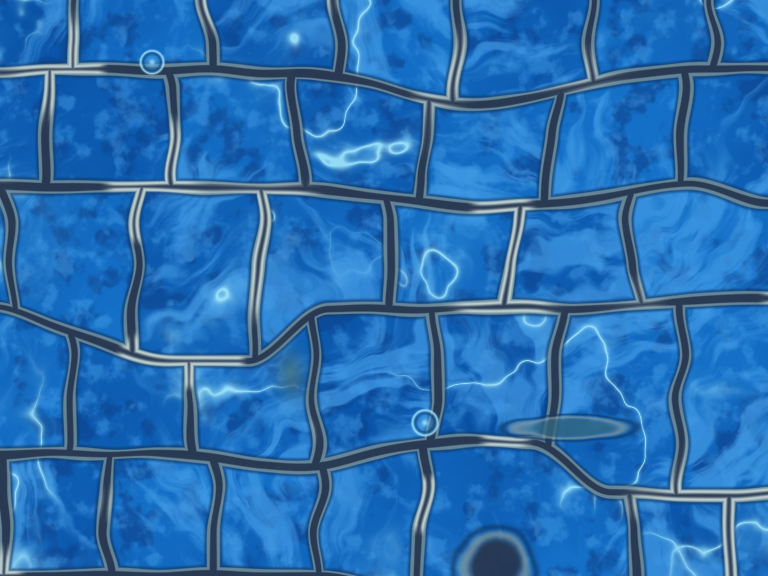
Reproduce this texture procedurally as a WebGL 2 fragment shader.

```glsl
#version 300 es
precision highp float;
// Wavy blue glass tiles in dark grout, seen through rippling sunlit water.
uniform vec2 u_resolution;
out vec4 outColor;

#define GROUT_HALF 0.0062
#define FRINGE 0.0052
#define SHADE 0.0075
#define LEAN 0.04
#define WOBBLE 0.024
#define MOTTLE 0.62
#define STREAKS 0.68
#define CAUSTICS 0.9

const vec3 DEEP = vec3(0.03, 0.31, 0.64);
const vec3 BLUE = vec3(0.08, 0.44, 0.78);
const vec3 SKY = vec3(0.27, 0.62, 0.91);
const vec3 FOAM = vec3(0.64, 0.91, 0.99);
const vec3 NAVY = vec3(0.05, 0.23, 0.43);
const vec3 SLATE = vec3(0.15, 0.21, 0.31);
const vec3 SAND = vec3(0.48, 0.58, 0.61);

// First joint and pitch of each row, from the top row down
const vec2 ROWS[5] = vec2[5](vec2(0.139, 0.2205), vec2(0.073, 0.222),
  vec2(0.016, 0.217), vec2(0.118, 0.2127), vec2(0.191, 0.1806));

float hash(vec2 p) {
  return fract(sin(dot(p, vec2(127.1, 311.7))) * 43758.5453);
}

float noise(vec2 p) {
  vec2 i = floor(p), f = fract(p);
  f = f * f * (3.0 - 2.0 * f);
  return mix(mix(hash(i), hash(i + vec2(1, 0)), f.x),
             mix(hash(i + vec2(0, 1)), hash(i + vec2(1, 1)), f.x), f.y);
}

float fbm(vec2 p) {
  float sum = 0.0, amp = 0.53;
  for (int i = 0; i < 4; i++) {
    sum += amp * noise(p);
    p = mat2(1.6, 1.2, -1.2, 1.6) * p + 7.3;
    amp *= 0.5;
  }
  return sum;
}

float bell(float x, float mid, float width) {
  x = (x - mid) / width;
  return exp(-x * x);
}

// Depth below the top edge of the grout line under row i - 1
float rowLine(int i, float x) {
  float ripple = 0.008 * (noise(vec2(x * 11.0, float(i) * 5.0)) - 0.5);
  if (i == 0) return -0.1;
  if (i == 1) return 0.123 + 0.055 * bell(x, 0.83, 0.2) - 0.008 * smoothstep(1.1, 1.33, x) + ripple;
  if (i == 2) return 0.322 + 0.037 * bell(x, 0.87, 0.25) - 0.012 * bell(x, 1.18, 0.08)
                   + 0.03 * smoothstep(1.19, 1.33, x) + ripple;
  if (i == 3) return 0.535 + 0.09 * (smoothstep(-0.03, 0.3, x) - smoothstep(0.43, 0.57, x))
                   - 0.02 * smoothstep(0.95, 1.33, x) + ripple;
  if (i == 4) return 0.787 + 0.023 * bell(x, 0.5, 0.15) - 0.02 * smoothstep(0.55, 0.75, x)
                   + 0.09 * smoothstep(0.92, 1.06, x) + ripple;
  return 0.997 + 0.05 * smoothstep(0.55, 0.75, x) + ripple;
}

// Distance to the nearest grout line; also gives the tile (column, row)
float groutDistance(vec2 p, out vec2 tile) {
  float d = 1.0;
  int row = 0;
  for (int i = 1; i < 6; i++) {
    float y = rowLine(i, p.x);
    float slope = (rowLine(i, p.x + 0.004) - y) / 0.004;
    d = min(d, abs(p.y - y) / sqrt(1.0 + slope * slope));
    if (i < 5 && p.y > y) row = i;
  }
  float r = float(row), top = rowLine(row, p.x);
  float v = (p.y - top) / (rowLine(row + 1, p.x) - top);
  float k = floor((p.x - ROWS[row].x) / ROWS[row].y + 0.5);
  float x = ROWS[row].x + k * ROWS[row].y;
  x += LEAN * (hash(vec2(k, r + 3.0)) - 0.5) * (v - 0.5);
  x += WOBBLE * (noise(vec2(p.y * 13.0, k * 3.0 + r * 31.0)) - 0.5);
  bool merged = (row == 4 && k == 4.0) || (row == 2 && k == 6.0);
  if (!merged) d = min(d, abs(p.x - x));
  tile = vec2(k - ((p.x < x || merged) ? 1.0 : 0.0), r);
  return d;
}

vec3 glass(vec2 p, vec2 tile) {
  float tone = hash(tile + 11.0), turn = 6.28 * hash(tile + 23.0);
  vec2 warp = vec2(fbm(p * 5.0), fbm(p * 5.0 + 19.0)) - 0.5;
  vec3 col = mix(DEEP, BLUE, clamp(0.25 + 0.7 * tone + warp.x, 0.0, 1.0));
  col = mix(col, NAVY + vec3(0, 0.03, 0.12), MOTTLE * smoothstep(0.52, 0.72, fbm(p * 27.0 + tile)));
  col = mix(col, SKY, 0.45 * smoothstep(0.5, 0.75, fbm(p * 34.0 + 40.0)));
  // Curved streaks that take a new direction on each tile
  vec2 q = mat2(cos(turn), sin(turn), -sin(turn), cos(turn)) * (p + 0.22 * warp);
  float streak = fbm(q * vec2(9, 40)) * (0.6 + 0.8 * noise(p * 6.0 + 3.0));
  col = mix(col, SKY, STREAKS * smoothstep(0.42, 0.78, streak));
  // Bright web of focused sunlight
  float ridge = 1.0 - abs(2.0 * noise(p * 4.6 + warp * 2.8 + 5.0) - 1.0);
  float patches = smoothstep(0.4, 0.72, noise(p * 5.0 + 61.0));
  float web = pow(ridge, 22.0) * patches + 0.35 * pow(ridge, 5.0) * patches * fbm(p * 40.0);
  return mix(col, FOAM, CAUSTICS * clamp(web, 0.0, 1.0));
}

// Soft ringed lens of water over the tiles
vec3 lens(vec3 col, vec2 p, vec2 mid, vec2 size, vec3 fill, float strength) {
  float r = length((p - mid) / size) + 0.2 * (noise(p * 28.0) - 0.5);
  col = mix(col, fill, strength * (1.0 - smoothstep(0.6, 1.0, r)));
  col = mix(col, SAND, 0.75 * bell(r, 0.88, 0.12));
  return mix(col, NAVY, 0.7 * bell(r, 1.12, 0.1));
}

vec3 bubble(vec3 col, vec2 p, vec2 mid, float radius) {
  float r = length(p - mid) / radius;
  col = mix(col, SKY, 0.5 * (1.0 - smoothstep(0.8, 1.0, r)));
  col = mix(col, NAVY, 0.6 * bell(r, 0.72, 0.12));
  return mix(col, FOAM, 0.8 * bell(r, 0.95, 0.1) + 0.8 * bell(r, 0.0, 0.25));
}

void main() {
  vec2 p = gl_FragCoord.xy / u_resolution.y;
  p.y = 1.0 - p.y;
  float soft = max(0.0016, 0.7 / u_resolution.y);
  vec2 tile;
  float d = groutDistance(p, tile);
  vec3 col = glass(p, tile);

  // Grout: outer shade, pale refracted fringe, dark core, sunlit glints
  float half_ = GROUT_HALF * (0.65 + 0.6 * noise(p * 9.0 + 8.0));
  float rim = half_ + FRINGE * (0.5 + 0.8 * noise(p * 14.0));
  col = mix(col, NAVY, 0.75 * (1.0 - smoothstep(rim, rim + SHADE, d)));
  col = mix(col, SAND, 0.8 * (1.0 - smoothstep(rim - soft, rim + soft, d)));
  col = mix(col, SLATE, 0.95 * (1.0 - smoothstep(half_ - soft, half_ + soft, d)));
  float glint = smoothstep(0.58, 0.78, noise(p * 8.0 + 33.0));
  col = mix(col, vec3(0.84, 0.9, 0.88), 0.8 * glint * bell(d, half_, 0.0035));

  col = lens(col, p, vec2(0.99, 0.743), vec2(0.1, 0.02), vec3(0.2, 0.4, 0.5), 0.8);
  col = lens(col, p, vec2(0.86, 0.985), vec2(0.062, 0.06), SLATE, 0.95);
  col = mix(col, vec3(0.3, 0.46, 0.5), 0.7 * bell(length((p - vec2(0.505, 0.65)) / vec2(0.6, 1)), 0.0, 0.04));
  col = bubble(col, p, vec2(0.264, 0.108), 0.021);
  col = bubble(col, p, vec2(0.738, 0.734), 0.023);
  outColor = vec4(col, 1.0);
}
```
